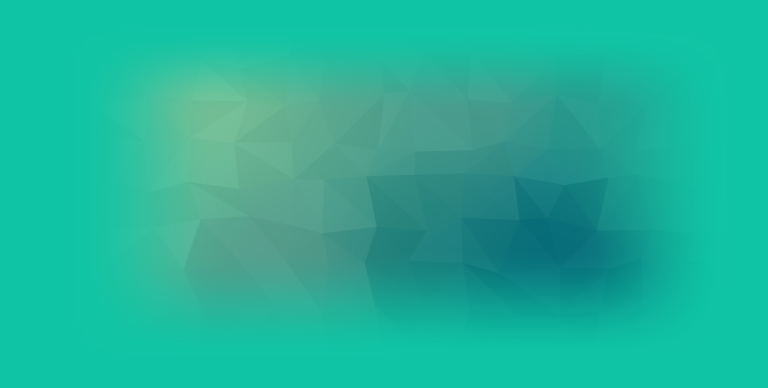
A Shadertoy shader for this background:

```glsl
// A low-poly glow: a jittered triangle mesh tinted by blended colour pools,
// from pale green at the left to deep teal at the right, fading at a soft
// rectangular border into flat turquoise. Each facet samples its centroid.

#define ASPECT 1.985
#define CELL vec2(0.1166, 0.1062)
#define MESH_ORIGIN vec2(0.966, 0.528)
#define JITTER 0.24
#define POOL_RADIUS 0.19
#define FACET_FLATNESS 0.45
#define FACET_CONTRAST 0.028
#define BACKDROP vec3(0.06, 0.77, 0.645)

vec2 hash22(vec2 p) {
    vec3 q = fract(p.xyx * vec3(0.1031, 0.1030, 0.0973));
    q += dot(q, q.yzx + 33.33);
    return fract((q.xx + q.yz) * q.zy);
}

// Mesh vertex of a grid node, in canvas heights
vec2 vertexAt(vec2 node) {
    vec2 offset = (hash22(node + 57.0) - 0.5) * 2.0 * JITTER;
    return MESH_ORIGIN + (node + offset) * CELL;
}

// Add one pool of colour, with its weight in alpha
void addPool(inout vec4 sum, vec2 p, vec2 center, vec3 color) {
    vec2 d = (p - center) / POOL_RADIUS;
    sum += vec4(color, 1.0) * exp(-dot(d, d));
}

vec3 colorField(vec2 p) {
    vec4 sum = vec4(BACKDROP, 1.0) * 0.002;
    addPool(sum, p, vec2(0.55, 0.71), vec3(0.48, 0.755, 0.59));
    addPool(sum, p, vec2(0.38, 0.50), vec3(0.34, 0.74, 0.60));
    addPool(sum, p, vec2(0.86, 0.63), vec3(0.36, 0.66, 0.56));
    addPool(sum, p, vec2(0.70, 0.34), vec3(0.33, 0.60, 0.54));
    addPool(sum, p, vec2(1.16, 0.67), vec3(0.28, 0.60, 0.54));
    addPool(sum, p, vec2(1.09, 0.41), vec3(0.13, 0.52, 0.51));
    addPool(sum, p, vec2(1.41, 0.36), vec3(0.06, 0.455, 0.51));
    addPool(sum, p, vec2(1.61, 0.64), vec3(0.15, 0.60, 0.55));
    return sum.rgb / sum.a;
}

// Signed distance to the left of the edge a-b
float edgeSide(vec2 p, vec2 a, vec2 b) {
    vec2 e = normalize(b - a);
    return e.x * (p.y - a.y) - e.y * (p.x - a.x);
}

// Add a counterclockwise facet, weighted by its pixel coverage
void addFacet(inout vec4 sum, vec2 p, vec2 a, vec2 b, vec2 c,
              vec3 smoothColor, float shade) {
    float inside = min(edgeSide(p, a, b), min(edgeSide(p, b, c), edgeSide(p, c, a)));
    float coverage = clamp(inside * iResolution.y + 0.5, 0.0, 1.0);
    if (coverage > 0.0) {
        vec3 flatColor = colorField((a + b + c) / 3.0);
        vec3 color = mix(smoothColor, flatColor, FACET_FLATNESS) + shade;
        sum += vec4(color, 1.0) * coverage;
    }
}

// Stepped shade giving the creases around the dark lower right
float creaseShade(vec2 cell) {
    float lowerRight = step(0.0, cell.x) * step(cell.y, -1.0);
    float deepRight = step(2.0, cell.x) * step(cell.y, -2.0);
    float upperBand = step(0.0, cell.x) * step(1.0, cell.y);
    return 0.012 * upperBand - 0.022 * lowerRight - 0.012 * deepRight;
}

vec3 facetMesh(vec2 p) {
    vec2 home = floor((p - MESH_ORIGIN) / CELL);
    vec3 smoothColor = colorField(p);
    vec4 sum = vec4(smoothColor, 1.0) * 0.001;
    for (int j = -1; j <= 1; j++)
    for (int i = -1; i <= 1; i++) {
        vec2 cell = home + vec2(i, j);
        vec2 a = vertexAt(cell);
        vec2 b = vertexAt(cell + vec2(1.0, 0.0));
        vec2 c = vertexAt(cell + vec2(1.0, 1.0));
        vec2 d = vertexAt(cell + vec2(0.0, 1.0));
        vec2 shades = (hash22(cell + 113.0) - 0.5) * FACET_CONTRAST + creaseShade(cell);
        // Either diagonal may split the cell
        if (hash22(cell + 211.0).x < 0.5) {
            addFacet(sum, p, a, b, c, smoothColor, shades.x);
            addFacet(sum, p, a, c, d, smoothColor, shades.y);
        } else {
            addFacet(sum, p, b, c, d, smoothColor, shades.x);
            addFacet(sum, p, b, d, a, smoothColor, shades.y);
        }
    }
    return sum.rgb / sum.a;
}

// Soft rectangular window around the mesh
float glowMask(vec2 p) {
    float sides = smoothstep(0.18, 0.56, p.x) * (1.0 - smoothstep(1.48, 1.90, p.x));
    float ends = smoothstep(0.07, 0.37, p.y) * (1.0 - smoothstep(0.70, 0.93, p.y));
    return sides * ends;
}

void mainImage(out vec4 fragColor, in vec2 fragCoord) {
    vec2 p = fragCoord / iResolution.xy * vec2(ASPECT, 1.0);
    vec3 color = mix(BACKDROP, facetMesh(p), glowMask(p));
    fragColor = vec4(color, 1.0);
}
```
